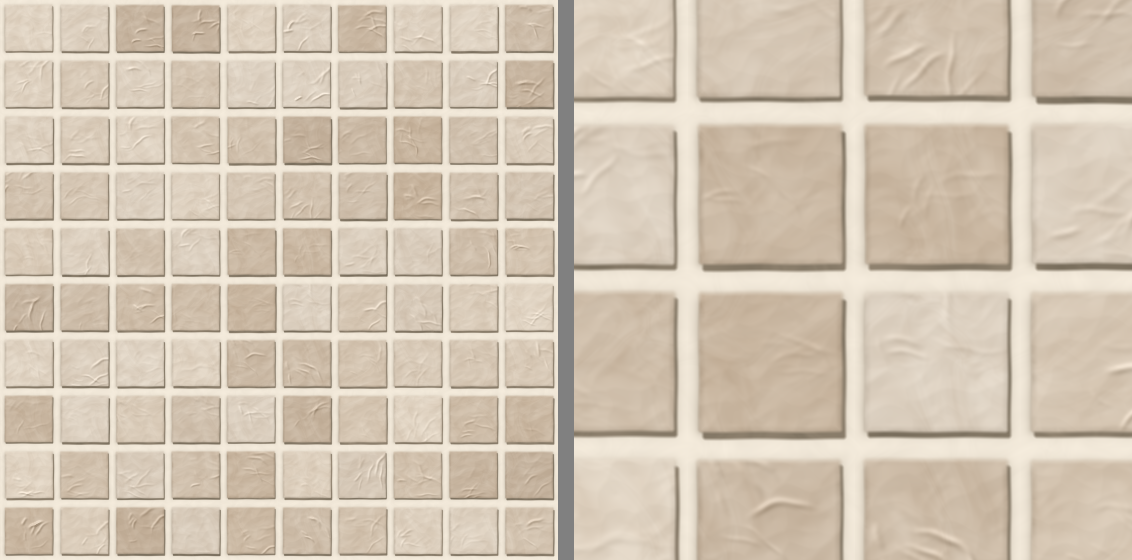
Left: the whole. Right: its middle third, enlarged.
A Shadertoy shader for this texture:

```glsl
#define REPEATS vec2(10.04, 10.03)
#define ORIGIN vec2(0.03, 0.01)
#define FACE_HALF vec2(0.429, 0.415)
#define RIM_SHIFT vec2(0.018, -0.034)
#define CORNER 0.018
#define CREASES 7
#define RELIEF_GAIN 0.115
#define GROUT vec3(0.952, 0.916, 0.856)
#define CLAY_LIGHT vec3(0.876, 0.828, 0.764)
#define CLAY_DARK vec3(0.765, 0.690, 0.604)
#define RIM vec3(0.49, 0.445, 0.375)

vec2 hash2(vec2 p) {
    p = vec2(dot(p, vec2(127.1, 311.7)), dot(p, vec2(269.5, 183.3)));
    return fract(sin(p) * 43758.55);
}

// Distance to the nearest scattered point
float cellular(vec2 p) {
    vec2 cell = floor(p), local = fract(p);
    float nearest = 2.0;
    for (int y = -1; y <= 1; y++)
    for (int x = -1; x <= 1; x++) {
        vec2 o = vec2(x, y);
        nearest = min(nearest, length(o + hash2(cell + o) - local));
    }
    return nearest;
}

// Soft clouds from warped sines, about -1 to 1
float mottle(vec2 p) {
    float sum = 0.0, amp = 0.5;
    for (int i = 0; i < 4; i++) {
        p = mat2(0.8, 0.6, -0.6, 0.8) * p * 1.7 + 1.3 * sin(p.yx);
        sum += amp * sin(p.x) * cos(p.y);
        amp *= 0.65;
    }
    return sum;
}

float roundedBox(vec2 p, vec2 halfSize) {
    vec2 q = abs(p) - halfSize + CORNER;
    return length(max(q, 0.0)) + min(max(q.x, q.y), 0.0) - CORNER;
}

// Sparse, slightly curved folds, gathered around one spot of the tile
float folds(vec2 p, vec2 id) {
    vec2 focus = (hash2(id + 7.0) - 0.5) * 0.45;
    vec2 lean = hash2(id + 21.0);
    float mainAngle = mix(0.1, 1.0, lean.x) * (lean.y < 0.5 ? 1.0 : -1.0);
    float height = 0.0;
    for (int i = 0; i < CREASES; i++) {
        vec2 a = hash2(id * 1.7 + float(i) * 13.1 + 3.0);
        vec2 b = hash2(id * 2.3 + float(i) * 5.3 + 40.0);
        float angle = mainAngle + (a.x - 0.5) * 1.6;
        vec2 dir = vec2(cos(angle), sin(angle));
        vec2 q = p - focus - (b - 0.5) * 0.55;
        q = vec2(dot(q, dir), dot(q, vec2(-dir.y, dir.x)));
        q.y += (a.y - 0.5) * 3.0 * q.x * q.x + 0.007 * sin(q.x * 26.0 + a.x * 6.0);
        float reach = mix(0.09, 0.30, b.x);
        float width = mix(0.016, 0.028, b.y);
        float taper = 1.0 - smoothstep(0.3 * reach, reach, abs(q.x));
        height += mix(0.25, 1.1, a.y * a.y) * taper * exp(-q.y * q.y / (width * width));
    }
    return height;
}

// Surface height: folds of varying strength over a fine crinkle
float relief(vec2 p, vec2 id) {
    float strength = mix(0.3, 1.5, hash2(id + 63.0).x);
    vec2 warped = p + 0.025 * sin(p.yx * 19.0 + id);
    float crinkle = cellular(warped * vec2(5.0, 7.0) + id * 17.0);
    return strength * folds(p, id) + 0.6 * crinkle;
}

void mainImage(out vec4 fragColor, in vec2 fragCoord) {
    vec2 grid = fragCoord / iResolution.xy * REPEATS - ORIGIN;
    vec2 id = floor(grid), p = fract(grid) - 0.5;
    float soft = max(0.014, 0.75 * REPEATS.y / iResolution.y);
    vec2 tint = hash2(id + 11.0), jitter = hash2(id + 31.0) - 0.5;

    // Nearly straight outline
    vec2 cut = p - vec2(-0.010, 0.015) - jitter * 0.012;
    cut += 0.002 * sin(p.yx * 13.0 + id.yx * 3.0);
    float face = roundedBox(cut, FACE_HALF);
    float rim = roundedBox(cut - RIM_SHIFT * (1.0 + 0.5 * jitter.x), FACE_HALF);
    float upper = smoothstep(0.34, 0.42, cut.y);

    // Grout, with a thin shade beside the tiles that fades at the top
    vec3 color = GROUT + 0.014 * mottle(grid * 9.0);
    color -= vec3(0.16, 0.165, 0.17) * (1.0 - 0.6 * upper) * exp(-max(face, 0.0) * 42.0);

    // Shadowed lower and right sides
    vec3 rimColor = mix(RIM, CLAY_DARK, 0.2 * tint.y + 0.18 * mottle(grid * 4.0));
    color = mix(color, rimColor, 1.0 - smoothstep(-soft, soft, rim));

    // Clay face, each tile with its own tone and cloudy stains
    float tone = pow(tint.x, 1.5) + 0.27 * mottle(p * 5.0 + id * 3.7);
    vec3 clay = mix(CLAY_LIGHT, CLAY_DARK, clamp(tone, -0.15, 1.1));
    clay += vec3(0.003, 0.0, -0.004) * (tint.y * 2.0 - 1.0);

    // Light from the upper left
    vec2 toLight = vec2(-0.008, 0.010);
    float slope = relief(p - toLight, id) - relief(p + toLight, id);
    clay += RELIEF_GAIN * vec3(1.0, 1.02, 1.05) * clamp(slope, -1.4, 0.9);

    // Worn border: darker at the sides, paler along the top
    float border = smoothstep(-0.045, 0.0, face);
    clay += border * mix(-0.07, 0.02, upper) * (0.8 + 0.5 * mottle(grid * 6.0));
    float blur = soft * (1.0 + 0.8 * upper);
    color = mix(color, clay, 1.0 - smoothstep(-blur, blur, face));

    fragColor = vec4(clamp(color, 0.0, 1.0), 1.0);
}
```
